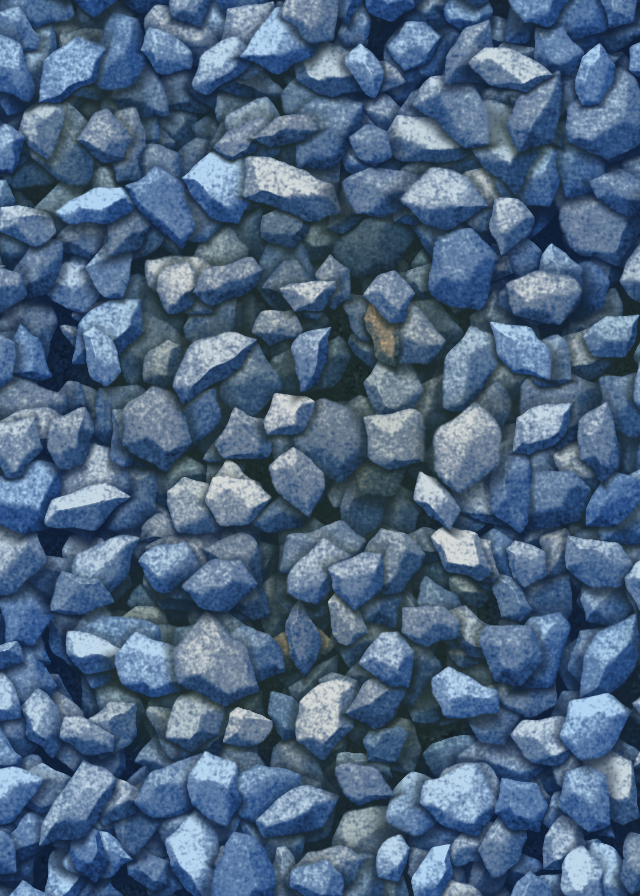
Give the GLSL for this texture, as a Shadertoy shader.

```glsl
#define CELL 0.082
#define LAYERS 6
#define SIDES 6
#define ROUNDING 26.0
#define EDGE 0.05
#define GRAIN 0.42
#define DEEP vec3(0.065, 0.13, 0.235)
#define BLUE vec3(0.18, 0.31, 0.49)
#define SLATE vec3(0.39, 0.48, 0.60)
#define PALE vec3(0.79, 0.85, 0.89)
#define MOSS vec3(0.17, 0.24, 0.22)
#define TAN vec3(1.30, 1.04, 0.76)

const float TAU = 6.28318;

vec2 hash2(vec2 p) {
    p = vec2(dot(p, vec2(127.1, 311.7)), dot(p, vec2(269.5, 183.3)));
    return fract(sin(p) * 43758.5);
}

float corner(vec2 cell, vec2 offset, vec2 f) {
    return dot(hash2(cell + offset) * 2.0 - 1.0, f - offset);
}

float gradientNoise(vec2 p) {
    vec2 i = floor(p), f = fract(p);
    vec2 u = f * f * (3.0 - 2.0 * f);
    float low = mix(corner(i, vec2(0, 0), f), corner(i, vec2(1, 0), f), u.x);
    float high = mix(corner(i, vec2(0, 1), f), corner(i, vec2(1, 1), f), u.x);
    return mix(low, high, u.y);
}

float fbm(vec2 p) {
    float sum = 0.0, amp = 0.6;
    for (int i = 0; i < 4; i++) {
        sum += amp * gradientNoise(p);
        p = mat2(1.6, 1.2, -1.2, 1.6) * p + 5.3;
        amp *= 0.6;
    }
    return sum;
}

// Smooth minimum of tilted planes: xyz = facet normal, w = height
vec4 stone(vec2 p, vec2 seed) {
    vec2 tilt = (hash2(seed + 3.1) - 0.5) * 1.1;
    float sum = exp(-ROUNDING * (0.44 + dot(p, tilt)));
    vec3 normal = sum * vec3(-tilt, 1.0);
    for (int i = 0; i < SIDES; i++) {
        vec2 r = hash2(seed + 7.7 * float(i + 1));
        float angle = (float(i) + 0.6 * r.x) * TAU / float(SIDES);
        vec2 dir = vec2(cos(angle), sin(angle));
        float slope = mix(0.5, 1.9, fract(r.y * 7.0));
        float height = slope * (mix(0.66, 1.0, r.y) - dot(dir, p));
        float weight = exp(-ROUNDING * height);
        normal += weight * vec3(dir * slope, 1.0);
        sum += weight;
    }
    return vec4(normal / sum, -log(sum) / ROUNDING);
}

// Tone ramp from shadow to highlight
vec3 ramp(float v) {
    vec3 c = mix(DEEP, BLUE, smoothstep(0.0, 0.34, v));
    c = mix(c, SLATE, smoothstep(0.26, 0.56, v));
    return mix(c, PALE, smoothstep(0.5, 1.0, v));
}

void mainImage(out vec4 fragColor, in vec2 fragCoord) {
    vec2 uv = fragCoord / iResolution.y;
    vec2 centred = fragCoord / iResolution.xy - 0.5;
    float middle = 1.0 - smoothstep(0.1, 0.6, length(centred));

    // Surface texture and uneven outlines
    float rough = fbm(uv * 60.0);
    float speckle = gradientNoise(uv * 200.0) + 0.8 * gradientNoise(uv * 330.0 + 9.0);
    float surface = 0.6 * rough + 0.6 * speckle;
    vec2 warp = vec2(gradientNoise(uv * 38.0), gradientNoise(uv * 38.0 + 17.0));
    vec2 bent = uv + 0.007 * warp + 0.002 * rough;

    // Ground seen in the gaps
    float moss = smoothstep(-0.25, 0.3, gradientNoise(uv * 6.0) + 0.5 * middle - 0.12);
    vec3 ground = mix(DEEP, MOSS * 0.8, 0.8 * moss);
    vec3 col = ground * (1.0 + surface);
    vec3 light = normalize(vec3(-0.2, 0.65, 0.8));

    // Stones painted from the bottom of the pile to the top
    for (int k = 0; k < LAYERS; k++) {
        float level = float(k) / float(LAYERS - 1);
        vec2 grid = bent / CELL + hash2(vec2(k, 4.7)) * 20.0;
        vec2 base = floor(grid);
        for (int n = 0; n < 9; n++) {
            vec2 id = base + vec2(n % 3 - 1, n / 3 - 1);
            vec2 seed = id + float(k) * 41.3;
            vec2 place = hash2(seed), form = hash2(seed + 11.9), tint = hash2(seed + 23.3);
            if (fract(place.x * 13.0) > 0.85) continue;

            // Turn, stretch and scale into the stone's own frame
            float angle = form.x * TAU;
            mat2 turn = mat2(cos(angle), -sin(angle), sin(angle), cos(angle));
            vec2 stretch = vec2(1.0, mix(1.05, 1.9, fract(form.y * 9.0)));
            vec2 p = turn * (grid - id - 0.5 - 0.6 * (place - 0.5));
            p *= stretch / mix(0.4, 0.74, form.y);
            if (dot(p, p) > 2.4) continue;

            vec4 s = stone(p, seed);
            vec3 normal = normalize(vec3((s.xy * stretch) * turn, s.z));

            // Contact shadow, deeper on the lower side
            float shadow = smoothstep(-0.34, 0.04, s.w) * (0.6 - 0.35 * normal.y);
            col = mix(col, ground * 0.9, clamp(shadow, 0.0, 1.0));

            float lit = 0.26 + 0.76 * max(dot(normal, light), 0.0);
            float value = lit * mix(0.63, 1.03, tint.x) * mix(0.78, 1.0, level);
            value *= mix(0.8, 1.0, smoothstep(0.0, 0.14, s.w));
            value += GRAIN * surface * (0.4 + value);
            vec3 face = ramp(value);

            // Blue, grey and a few tan stones
            float blueness = clamp(tint.y + 0.25 - 0.6 * middle, 0.0, 1.0);
            face *= mix(vec3(1.05, 1.0, 0.95), vec3(0.88, 0.98, 1.07), blueness);
            face *= mix(vec3(1.0), TAN, step(0.982, fract(tint.x * 17.0)));
            face = mix(face, MOSS * (0.6 + value), 0.6 * moss * (1.0 - level));
            col = mix(col, face, smoothstep(0.0, EDGE, s.w));
        }
    }
    fragColor = vec4(clamp(col, 0.0, 1.0), 1.0);
}
```
